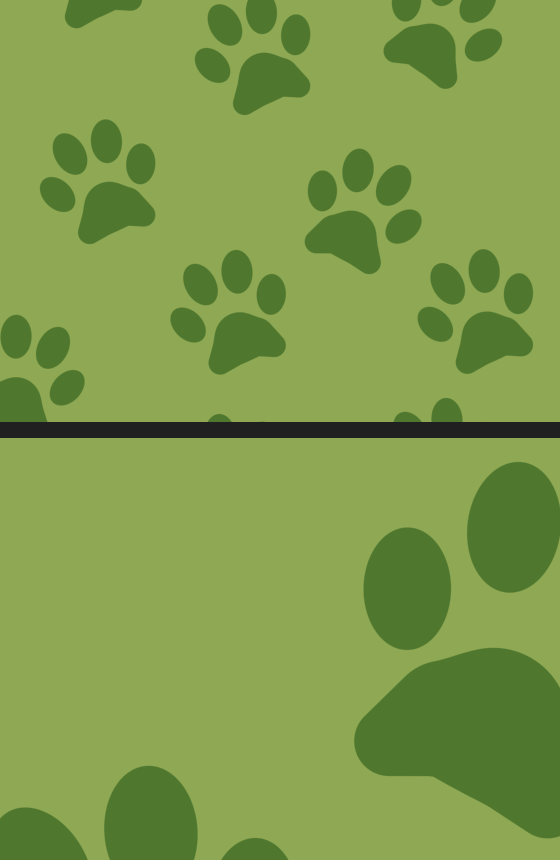
Top: the whole. Bottom: its middle third, enlarged.
A WebGL 2 fragment shader for this pattern:

```glsl
#version 300 es
precision highp float;
// Dark green paw prints scattered over a flat light green ground.
// Each print is four ellipses and a pad of blended round cones; prints follow
// gently bent rows, and one print per row is mirrored and tilted.

#define CANVAS_WIDTH 7.68
#define GROUND_COLOR vec3(0.56, 0.66, 0.33)
#define PAW_COLOR vec3(0.31, 0.47, 0.18)
#define ROWS 4
#define FIRST_TILT 9.5
#define TILT_PER_ROW -6.0
#define PAD_BLEND 0.06
#define EDGE_PIXELS 0.8

uniform vec2 u_resolution;
out vec4 fragColor;

// Row layout: first print, step to the next, and offset of the middle print.
const vec2 rowStart[ROWS] = vec2[ROWS](
    vec2(1.28, 6.81), vec2(1.46, 3.85), vec2(0.22, 1.17), vec2(3.02, -0.19));
const vec2 rowStep[ROWS] = vec2[ROWS](
    vec2(2.405, -0.405), vec2(3.45, -0.40), vec2(3.21, 0.45), vec2(3.11, 0.22));
const vec2 rowBend[ROWS] = vec2[ROWS](
    vec2(-0.10, -0.785), vec2(0.0), vec2(-0.18, 0.44), vec2(0.0));

vec2 rotate(vec2 p, float degrees) {
    float a = radians(degrees), c = cos(a), s = sin(a);
    return vec2(c * p.x - s * p.y, s * p.x + c * p.y);
}

float smoothMin(float a, float b, float k) {
    float h = max(k - abs(a - b), 0.0) / k;
    return min(a, b) - 0.25 * h * h * k;
}

// Ellipse leaning left by an angle in degrees.
float toe(vec2 p, vec2 center, vec2 radii, float lean) {
    p = rotate(p - center, -lean);
    float k = length(p / radii);
    return k * (k - 1.0) / max(length(p / (radii * radii)), 1e-4);
}

// Convex hull of two circles.
float roundCone(vec2 p, vec2 a, vec2 b, float ra, float rb) {
    float len = length(b - a);
    vec2 axis = (b - a) / len;
    p -= a;
    vec2 q = vec2(abs(axis.x * p.y - axis.y * p.x), dot(p, axis));
    float s = (ra - rb) / len;
    float c = sqrt(1.0 - s * s);
    float k = dot(q, vec2(-s, c));
    if (k < 0.0) return length(q) - ra;
    if (k > c * len) return length(q - vec2(0.0, len)) - rb;
    return dot(q, vec2(c, s)) - ra;
}

// Print with its origin at the middle of the highest toe.
float paw(vec2 p) {
    vec2 crown = vec2(0.04, -0.90), shoulder = vec2(0.26, -0.89);
    float pad = roundCone(p, crown, vec2(-0.23, -1.25), 0.33, 0.16);
    float side = min(roundCone(p, crown, shoulder, 0.33, 0.265),
                     roundCone(p, shoulder, vec2(0.51, -1.01), 0.265, 0.16));
    float d = smoothMin(pad, side, PAD_BLEND);
    d = min(d, toe(p, vec2(0.0), vec2(0.213, 0.30), 4.0));
    d = min(d, toe(p, vec2(-0.50, -0.175), vec2(0.21, 0.305), 30.0));
    d = min(d, toe(p, vec2(-0.67, -0.73), vec2(0.195, 0.28), 46.0));
    return min(d, toe(p, vec2(0.47, -0.31), vec2(0.20, 0.28), -3.0));
}

void main() {
    float pixel = CANVAS_WIDTH / u_resolution.x;
    vec2 p = gl_FragCoord.xy * pixel;
    float d = 1e3;

    // Rows alternate between three and two prints.
    for (int row = 0; row < ROWS; row++) {
        int count = 3 - row % 2;
        int mirrored = row < 2 ? count - 1 : 0;
        for (int i = 0; i < count; i++) {
            float t = float(i);
            vec2 origin = rowStart[row] + rowStep[row] * t + rowBend[row] * t * (2.0 - t);
            vec2 q = p - origin;
            if (i == mirrored) {
                q = rotate(q, FIRST_TILT + TILT_PER_ROW * float(row));
                q.x = -q.x;
            }
            d = min(d, paw(q));
        }
    }

    float edge = EDGE_PIXELS * pixel;
    float ground = smoothstep(-edge, edge, d);
    fragColor = vec4(mix(PAW_COLOR, GROUND_COLOR, ground), 1.0);
}
```
